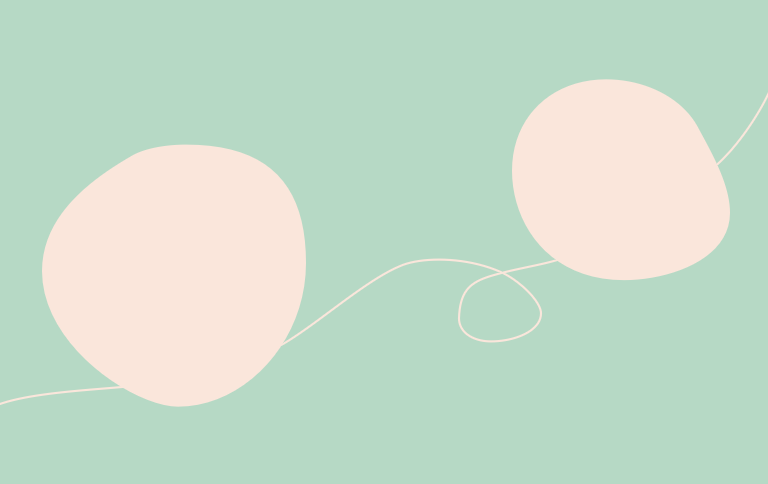
Give the GLSL for this background, as a Shadertoy shader.

```glsl
// Two soft cream pebbles on a mint ground, joined by one thin looping thread.
// Each outline is a chain of cubic curves, walked in short steps to find the
// distance to it and, by counting crossings, whether a point lies inside.

struct Path {
    vec2 point;   // where the path is measured from
    vec2 pen;     // current end of the path
    float dist;   // distance to the nearest part of the path
    float side;   // -1 inside a closed path, +1 outside
};

Path moveTo(vec2 point, vec2 start) {
    return Path(point, start, 1e3, 1.0);
}

// Adds a cubic curve from the pen to end, pulled by two handles
void curveTo(inout Path path, vec2 handleA, vec2 handleB, vec2 end) {
    vec2 start = path.pen;
    for (int i = 1; i <= 20; i++) {
        float t = float(i) / 20.0, u = 1.0 - t;
        vec2 next = u*u*u * start + 3.0*u*u*t * handleA + 3.0*u*t*t * handleB + t*t*t * end;

        // Distance to this short step
        vec2 along = next - path.pen, offset = path.point - path.pen;
        float h = clamp(dot(offset, along) / dot(along, along), 0.0, 1.0);
        path.dist = min(path.dist, length(offset - h * along));

        // Flip sides when a ray to the right crosses the step
        bool spans = (path.pen.y > path.point.y) != (next.y > path.point.y);
        if (spans && offset.x < offset.y * along.x / along.y) path.side = -path.side;
        path.pen = next;
    }
}

float leftPebble(vec2 p) {
    Path edge = moveTo(p, vec2(1.86, 3.38));
    curveTo(edge, vec2(2.70, 3.38), vec2(3.06, 2.97), vec2(3.06, 2.20));
    curveTo(edge, vec2(3.06, 1.42), vec2(2.45, 0.77), vec2(1.78, 0.77));
    curveTo(edge, vec2(1.35, 0.77), vec2(0.42, 1.37), vec2(0.42, 2.12));
    curveTo(edge, vec2(0.42, 2.68), vec2(0.92, 3.04), vec2(1.32, 3.27));
    curveTo(edge, vec2(1.46, 3.35), vec2(1.68, 3.38), vec2(1.86, 3.38));
    return edge.dist * edge.side;
}

float rightPebble(vec2 p) {
    Path edge = moveTo(p, vec2(6.06, 4.03));
    curveTo(edge, vec2(5.52, 4.03), vec2(5.12, 3.66), vec2(5.12, 3.12));
    curveTo(edge, vec2(5.12, 2.60), vec2(5.48, 2.03), vec2(6.24, 2.03));
    curveTo(edge, vec2(6.68, 2.03), vec2(7.30, 2.23), vec2(7.30, 2.70));
    curveTo(edge, vec2(7.30, 2.99), vec2(7.11, 3.31), vec2(6.97, 3.57));
    curveTo(edge, vec2(6.81, 3.85), vec2(6.45, 4.03), vec2(6.06, 4.03));
    return edge.dist * edge.side;
}

float thread(vec2 p) {
    Path line = moveTo(p, vec2(-0.02, 0.79));
    curveTo(line, vec2(0.28, 0.90), vec2(0.80, 0.93), vec2(1.21, 0.965));
    // Hidden by the left pebble
    curveTo(line, vec2(1.60, 1.00), vec2(2.40, 1.15), vec2(2.84, 1.40));
    // Rise to the crest, then round the loop
    curveTo(line, vec2(3.18, 1.60), vec2(3.66, 2.03), vec2(4.00, 2.17));
    curveTo(line, vec2(4.20, 2.26), vec2(4.65, 2.27), vec2(5.01, 2.11));
    curveTo(line, vec2(5.19, 2.03), vec2(5.41, 1.82), vec2(5.41, 1.70));
    curveTo(line, vec2(5.41, 1.52), vec2(5.14, 1.42), vec2(4.91, 1.42));
    curveTo(line, vec2(4.73, 1.42), vec2(4.59, 1.51), vec2(4.59, 1.65));
    curveTo(line, vec2(4.60, 1.97), vec2(4.74, 2.03), vec2(5.01, 2.10));
    curveTo(line, vec2(5.20, 2.15), vec2(5.40, 2.18), vec2(5.57, 2.23));
    // Hidden by the right pebble, then out at the edge
    curveTo(line, vec2(6.00, 2.35), vec2(6.80, 2.85), vec2(7.17, 3.18));
    curveTo(line, vec2(7.37, 3.36), vec2(7.58, 3.66), vec2(7.70, 3.92));
    return line.dist - 0.0105;
}

void mainImage(out vec4 fragColor, in vec2 fragCoord) {
    // The canvas spans 7.68 by 4.82 units
    vec2 p = fragCoord / iResolution.xy * vec2(7.68, 4.82);
    float pixel = 4.82 / iResolution.y;

    float shape = min(thread(p), min(leftPebble(p), rightPebble(p)));
    float coverage = clamp(0.5 - shape / pixel, 0.0, 1.0);

    vec3 mint = vec3(0.714, 0.851, 0.773);
    vec3 cream = vec3(0.980, 0.902, 0.859);
    fragColor = vec4(mix(mint, cream, coverage), 1.0);
}
```
